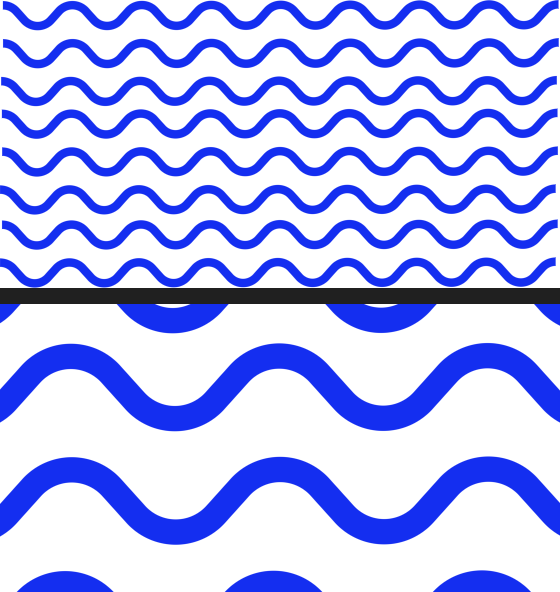
Top: the whole. Bottom: its middle third, enlarged.
Reproduce this pattern procedurally as a Shadertoy shader.

```glsl
const float PERIOD = 95.5;

// Distance to the centre line of a wave of arcs joined by straight slopes, crest at x = 0
float waveDistance(vec2 p) {
    float amplitude = 14.3;
    float slope = radians(48.0);
    float quarter = 0.25 * PERIOD;

    // Mirror about the crest, then turn the trough half onto the crest half
    p.x = abs(p.x - PERIOD * round(p.x / PERIOD));
    if (p.x > quarter) p = vec2(2.0 * quarter - p.x, -p.y);

    vec2 normal = vec2(sin(slope), cos(slope));
    float radius = (quarter * normal.x - amplitude * normal.y) / (1.0 - normal.y);
    p.y -= amplitude - radius;
    float reach = atan(p.x, p.y) < slope ? length(p) : dot(p, normal);
    return abs(reach - radius);
}

void mainImage(out vec4 fragColor, in vec2 fragCoord) {
    // The canvas is 396 units high, measured down from the top
    float pixel = 396.0 / iResolution.y;
    vec2 p = vec2(fragCoord.x, iResolution.y - fragCoord.y) * pixel;

    // Left end and mid height of each uneven row
    vec2 rows[8] = vec2[8](
        vec2(4.0, 21.6), vec2(4.2, 73.9), vec2(1.6, 125.9), vec2(2.6, 170.8),
        vec2(3.0, 222.8), vec2(0.0, 275.0), vec2(2.8, 323.3), vec2(0.0, 375.4));

    float nearest = 1e4;
    for (int i = 0; i < 8; i++) {
        vec2 q = p - rows[i];
        q.y = -q.y - 0.0017 * q.x; // slight upward tilt
        float stroke = waveDistance(q) - 5.8;
        float ends = abs(q.x - 4.0 * PERIOD) - 4.0 * PERIOD;
        nearest = min(nearest, max(stroke, ends));
    }

    float ink = 1.0 - smoothstep(-0.7 * pixel, 0.7 * pixel, nearest);
    fragColor = vec4(mix(vec3(1.0), vec3(0.08, 0.18, 0.94), ink), 1.0);
}
```
